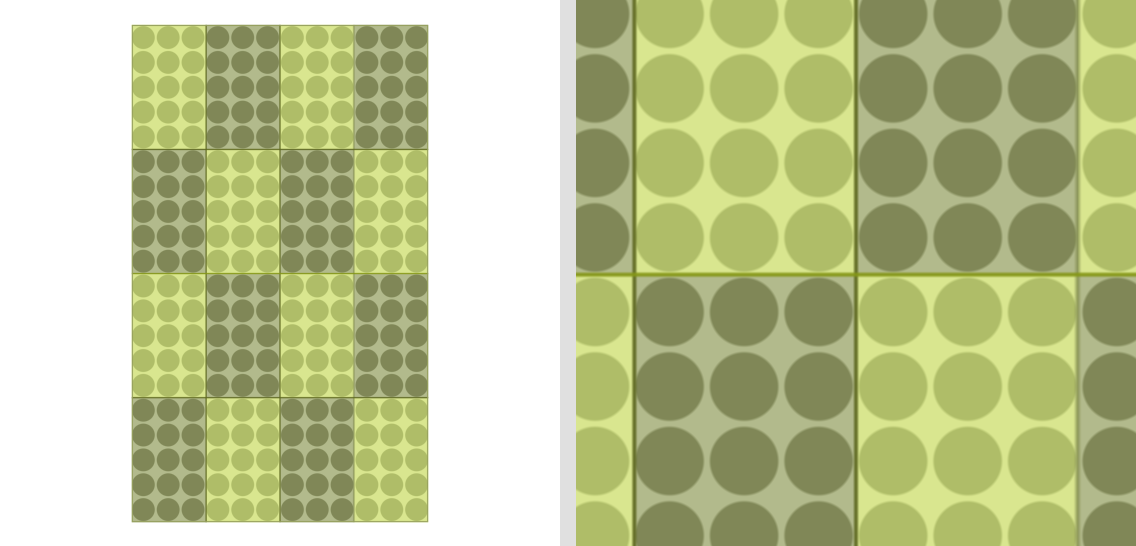
Left, the full canvas; right, a detail of the centre.
Write a WebGL 2 fragment shader that draws this pattern.

```glsl
#version 300 es
precision highp float;

uniform vec2 u_resolution;
out vec4 fragColor;

// Lengths are in canvas heights, measured from the canvas centre
const vec2 PANEL_CENTER = vec2(0.0, -0.0010);
const vec2 CELL_SIZE = vec2(0.1353, 0.2273);
const vec2 CELL_COUNT = vec2(4.0, 4.0);
const vec2 FIRST_DOT = vec2(-0.2503, -0.4333);
const float DOT_PITCH = 0.0455;
const float DOT_RADIUS = 0.0209;
const float LINE_HALF_WIDTH = 0.0012;
const float SOFTNESS = 0.0011;

const vec3 PAPER = vec3(1.0);
const vec3 LIGHT_GROUND = vec3(0.85, 0.90, 0.56);
const vec3 LIGHT_DOT = vec3(0.685, 0.742, 0.406);
const vec3 DARK_GROUND = vec3(0.70, 0.73, 0.55);
const vec3 DARK_DOT = vec3(0.50, 0.53, 0.34);
const vec3 SEAM_DARK = vec3(0.37, 0.41, 0.13);
const vec3 SEAM_GREEN = vec3(0.52, 0.59, 0.09);
const vec3 SEAM_FAINT = vec3(0.53, 0.57, 0.33);
const vec3 BORDER = vec3(0.58, 0.62, 0.36);

// Soft coverage of a shape from its signed distance
float coverage(float dist, float soft) {
    return 1.0 - smoothstep(-soft, soft, dist);
}

float boxDistance(vec2 p, vec2 halfSize) {
    vec2 d = abs(p) - halfSize;
    return length(max(d, 0.0)) + min(max(d.x, d.y), 0.0);
}

float dotDistance(vec2 p) {
    vec2 local = (fract((p - FIRST_DOT) / DOT_PITCH + 0.5) - 0.5) * DOT_PITCH;
    return length(local) - DOT_RADIUS;
}

void main() {
    vec2 p = (gl_FragCoord.xy - 0.5 * u_resolution) / u_resolution.y;
    float pixel = 1.0 / u_resolution.y;
    float soft = max(SOFTNESS, 0.75 * pixel);

    vec2 q = p - PANEL_CENTER;
    vec2 halfPanel = 0.5 * CELL_SIZE * CELL_COUNT;
    vec2 grid = (q + halfPanel) / CELL_SIZE;

    // Checkerboard of light and dark cells
    vec2 cell = clamp(floor(grid), vec2(0.0), CELL_COUNT - 1.0);
    float isLight = mod(cell.x + cell.y, 2.0);
    vec3 ground = mix(DARK_GROUND, LIGHT_GROUND, isLight);
    vec3 dotColor = mix(DARK_DOT, LIGHT_DOT, isLight);
    vec3 color = mix(ground, dotColor, coverage(dotDistance(p), soft));

    // Inner seams: the last upright is fainter, the middle level one greener
    vec2 seam = clamp(floor(grid + 0.5), vec2(1.0), CELL_COUNT - 1.0);
    vec2 seamDist = abs(grid - seam) * CELL_SIZE - LINE_HALF_WIDTH;
    bool lastUpright = seam.x == CELL_COUNT.x - 1.0;
    bool middleLevel = seam.y == 0.5 * CELL_COUNT.y;
    vec3 uprightColor = lastUpright ? SEAM_FAINT : SEAM_DARK;
    vec3 levelColor = middleLevel ? SEAM_GREEN : SEAM_DARK;
    float uprightSoft = lastUpright ? 1.5 * soft : soft;
    color = mix(color, uprightColor, 0.9 * coverage(seamDist.x, uprightSoft));
    color = mix(color, levelColor, 0.9 * coverage(seamDist.y, soft));

    // Thin border around the panel, then the paper outside
    float panelDist = boxDistance(q, halfPanel);
    color = mix(color, BORDER, coverage(abs(panelDist) - LINE_HALF_WIDTH, soft));
    color = mix(PAPER, color, coverage(panelDist - LINE_HALF_WIDTH, soft));

    fragColor = vec4(color, 1.0);
}
```
